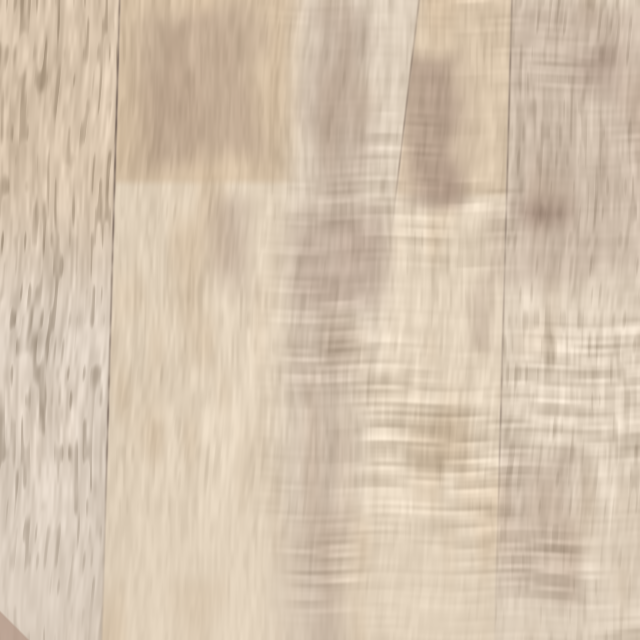
This texture is drawn by a Shadertoy shader. Its source:

```glsl
// Pale, worn wood: five leaning planks with soft stains, fine grain and saw marks.
// Seams split the canvas, stains stay inside their plank, and stretched value
// noise bent by layered sines supplies the grain and the cross-cut wear.
#define CREAM vec3(0.882, 0.819, 0.733)
#define TAN vec3(0.805, 0.710, 0.595)
#define GREY vec3(0.825, 0.775, 0.725)
#define DARK vec3(0.615, 0.525, 0.470)
#define SEAM_TOPS vec4(0.187, 0.460, 0.655, 0.800)
#define SEAM_LEANS vec4(0.028, 0.030, 0.120, 0.027)
#define SEAM_WIDTH 0.0019
#define STAIN_SOFTNESS 0.028
#define GRAIN_CONTRAST 0.27
#define SAW_CONTRAST 0.15
#define STAINS 11

// Stain centre (xy) and half size (zw)
const vec4 stainBox[STAINS] = vec4[STAINS](
    vec4(0.31, 0.87, 0.090, 0.120), vec4(0.535, 0.60, 0.085, 0.065),
    vec4(0.525, 0.83, 0.045, 0.160), vec4(0.675, 0.80, 0.045, 0.110),
    vec4(0.93, 0.88, 0.040, 0.035), vec4(0.84, 0.675, 0.045, 0.018),
    vec4(0.91, 0.78, 0.130, 0.220), vec4(0.50, 0.18, 0.040, 0.360),
    vec4(0.365, 0.62, 0.030, 0.060), vec4(0.84, 0.18, 0.065, 0.120),
    vec4(0.765, 0.57, 0.015, 0.110));
const float stainDepth[STAINS] = float[STAINS](
    0.32, 0.50, 0.32, 0.62, 0.55, 0.50, 0.32, 0.22, 0.34, 0.26, 0.35);

float hash(vec2 p) {
    p = fract(p * vec2(0.1031, 0.1197));
    p += dot(p, p.yx + 33.33);
    return fract((p.x + p.y) * p.x * 7.31);
}

float noise(vec2 p) {
    vec2 cell = floor(p), f = fract(p);
    f = f * f * (3.0 - 2.0 * f);
    return mix(mix(hash(cell), hash(cell + vec2(1, 0)), f.x),
               mix(hash(cell + vec2(0, 1)), hash(cell + vec2(1, 1)), f.x), f.y);
}

// Signed distance across each of the four seams
vec4 seamOffset(vec2 p) {
    return p.x - SEAM_TOPS + SEAM_LEANS * (1.0 - p.y);
}

// The second joint is blended, the third blends only below its board end
vec4 seamSide(vec2 p) {
    float lower = 1.0 - smoothstep(0.60, 0.74, p.y);
    vec4 blur = vec4(0.003, 0.028, 0.004 + 0.026 * lower, 0.005);
    return smoothstep(-blur, blur, seamOffset(p));
}

float softBox(vec2 p, vec2 halfSize) {
    vec2 d = smoothstep(-STAIN_SOFTNESS, STAIN_SOFTNESS, halfSize - abs(p));
    return d.x * d.y;
}

// Total darkness of the stains, each clipped to the plank holding its centre
float stainAmount(vec2 p, vec4 side) {
    vec2 warped = p + 0.035 * (vec2(noise(p * 17.0), noise(p * 19.0 + 40.0)) - 0.5);
    float clear = 1.0;
    for (int i = 0; i < STAINS; i++) {
        vec4 box = stainBox[i];
        vec4 apart = abs(side - seamSide(box.xy));
        float inside = 1.0 - max(max(apart.x, apart.y), max(apart.z, apart.w));
        clear *= 1.0 - stainDepth[i] * inside * softBox(warped - box.xy, box.zw);
    }
    return 1.0 - clear;
}

// Short, dense, leaning fibres with thin dark pores
float grain(vec2 p, float rough) {
    p.x += 0.0025 * sin(p.y * 17.0 + p.x * 13.0) - 0.05 * p.y;
    float fine = noise(p * vec2(235.0, 34.0)) - 0.5;
    float fibre = noise(p * vec2(125.0, 15.0) + 20.0) - 0.5;
    float band = noise(p * vec2(52.0, 4.0) + 50.0) - 0.5;
    float pore = smoothstep(0.60, 0.95, noise(p * vec2(170.0, 24.0) + 70.0));
    return 0.45 * fine + 0.45 * fibre + 0.35 * band + rough * (0.10 - 0.70 * pore);
}

// Broken horizontal scratches gathered in patches
float sawMarks(vec2 p) {
    p.y += 0.002 * sin(p.x * 29.0);
    float lines = noise(p * vec2(15.0, 150.0)) + 0.8 * noise(p * vec2(9.0, 64.0) + 30.0) - 0.9;
    float patches = smoothstep(0.30, 0.75, noise(p * vec2(8.0, 9.0) + 5.0));
    return lines * (0.25 + patches) * smoothstep(0.38, 0.52, p.x);
}

void mainImage(out vec4 fragColor, in vec2 fragCoord) {
    vec2 p = fragCoord / iResolution.xy;
    vec4 side = seamSide(p);
    float mottle = noise(p * vec2(13.0, 6.0)) * 0.6 + noise(p * vec2(37.0, 13.0)) * 0.4;

    // Plank tints: grey on the left, cream elsewhere, tan above the board ends
    vec3 wood = mix(CREAM, TAN, 0.50 * smoothstep(0.40, 0.90, mottle));
    wood = mix(wood, GREY, 0.75 * (1.0 - side.x) + 0.35 * side.y * (1.0 - side.z)
                         + 0.30 * side.w);
    float boardTop = smoothstep(0.706, 0.724, p.y) * side.x * (1.0 - side.y)
                   + 0.7 * smoothstep(0.685, 0.705, p.y) * side.z * (1.0 - side.w);
    wood = mix(wood, TAN, 0.65 * boardTop);
    wood = mix(wood, TAN, 0.55 * smoothstep(0.45, 0.75, p.y) * (1.0 - side.x));
    wood = mix(wood, DARK, stainAmount(p, side) * (0.6 + 0.8 * mottle));

    // Grain is roughest on the outer planks and fades toward the bottom
    float rough = mix(1.0, 0.35, side.x) + 0.30 * side.w;
    float fade = mix(0.5, 1.0, smoothstep(0.05, 0.35, p.y));
    float shade = GRAIN_CONTRAST * fade * (0.35 + 0.65 * rough) * grain(p, rough)
                + SAW_CONTRAST * sawMarks(p) * (1.0 - 0.4 * smoothstep(0.3, 0.7, p.y));
    wood *= 1.0 + shade * vec3(0.92, 1.0, 1.12);

    // Thin seams, broken along their length and faint toward the bottom
    vec4 line = exp(-pow(abs(seamOffset(p)) / SEAM_WIDTH, vec4(2.0)));
    vec4 strength = vec4(0.60, 0.0, 0.30 * smoothstep(0.62, 0.75, p.y), 0.38);
    strength *= mix(0.2, 1.0, smoothstep(0.15, 0.40, p.y)) * (0.5 + noise(p.yy * 31.0));
    wood = mix(wood, DARK * 0.72, clamp(dot(line, strength), 0.0, 1.0));

    // Chipped lower left corner
    float chip = smoothstep(0.003, -0.003, p.x + p.y - 0.045);
    wood = mix(wood, DARK * 1.15, 0.8 * chip);
    fragColor = vec4(clamp(wood, 0.0, 1.0), 1.0);
}
```
